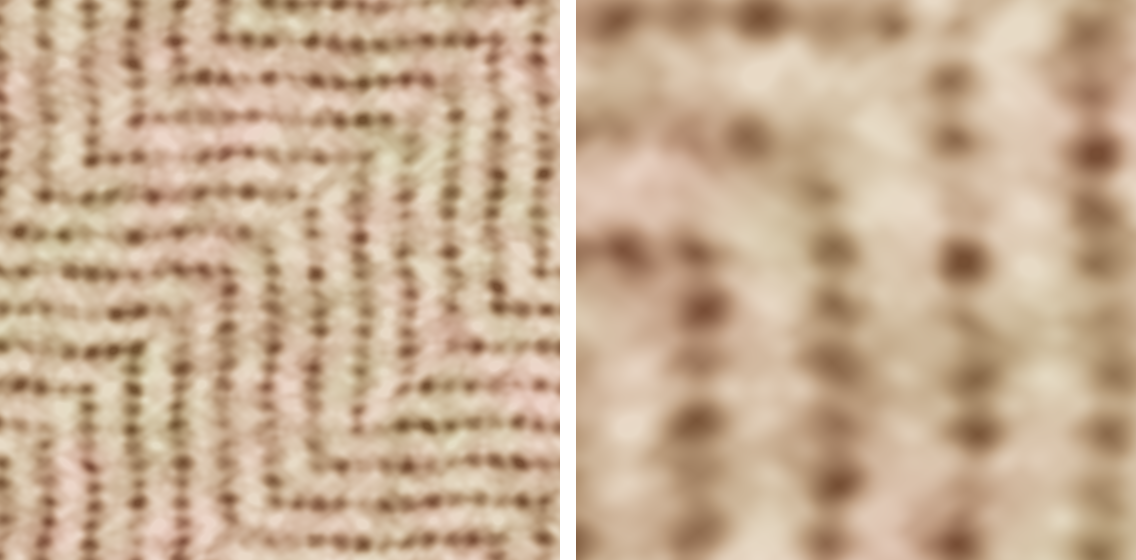
Left: the whole. Right: its middle third, enlarged.
Write a Shadertoy shader that draws this texture.

```glsl
// Cream woven straw: diagonal bands of alternating horizontal and vertical strands.

const vec2 STRANDS = vec2(12.4, 14.57);   // strands across and down the canvas
const vec2 STRAND_SHIFT = vec2(0.0, 0.08);
const float BAND_WIDTH = 6.45;            // diagonal band width, in strands
const float BAND_START = 5.65;
const float STITCHES = 2.0;               // stitches per strand width
const float WARP = 0.07;                  // hand-made waviness, in strands

const float GAP_TONE = 0.24;
const float FLANK_TONE = 0.74;
const float CREST_TONE = 0.89;
const float GAP_VARIATION = 0.62;
const float STRAND_VARIATION = 0.36;
const float FIBRE_VARIATION = 0.16;

const vec3 SHADOW = vec3(0.46, 0.31, 0.20);
const vec3 STRAW = vec3(0.77, 0.65, 0.525);
const vec3 CREAM = vec3(0.91, 0.85, 0.775);
const vec3 ROSE_SHIFT = vec3(0.025, -0.025, 0.015);

float hash(vec2 p) {
    vec3 q = fract(p.xyx * vec3(0.1031, 0.1030, 0.0973));
    q += dot(q, q.yzx + 33.33);
    return fract((q.x + q.y) * q.z);
}

// Smooth blend of random values on a square lattice.
float valueNoise(vec2 p) {
    vec2 cell = floor(p);
    vec2 f = smoothstep(0.0, 1.0, p - cell);
    float low = mix(hash(cell), hash(cell + vec2(1, 0)), f.x);
    float high = mix(hash(cell + vec2(0, 1)), hash(cell + vec2(1, 1)), f.x);
    return mix(low, high, f.y);
}

// Strand coordinates to the diamond lattice of stitches, and back.
vec2 toDiamond(vec2 p) { return STITCHES * vec2(p.x + p.y, p.x - p.y); }
vec2 fromDiamond(vec2 d) { return vec2(d.x + d.y, d.x - d.y) / (2.0 * STITCHES); }

// Brightness of one stitch: dark in the gaps, light along the strand crest.
float stitchTone(vec2 node) {
    vec2 p = fromDiamond(node);
    float band = floor((p.x + p.y - BAND_START) / BAND_WIDTH);
    bool vertical = mod(band, 2.0) > 0.5;
    float across = vertical ? p.x : p.y;
    float gapDistance = abs(across - round(across));
    float tone = mix(GAP_TONE, FLANK_TONE, smoothstep(0.0, 0.25, gapDistance));
    tone = mix(tone, CREST_TONE, smoothstep(0.25, 0.5, gapDistance));
    float variation = mix(GAP_VARIATION, STRAND_VARIATION, smoothstep(0.0, 0.25, gapDistance));
    return tone + variation * (hash(node + 71.0) - 0.5);
}

float weaveTone(vec2 d) {
    vec2 cell = floor(d);
    vec2 f = d - cell;
    f = mix(f, smoothstep(0.0, 1.0, f), 0.75);
    float low = mix(stitchTone(cell), stitchTone(cell + vec2(1, 0)), f.x);
    float high = mix(stitchTone(cell + vec2(0, 1)), stitchTone(cell + vec2(1, 1)), f.x);
    return mix(low, high, f.y);
}

void mainImage(out vec4 fragColor, in vec2 fragCoord) {
    vec2 uv = fragCoord / iResolution.xy;
    vec2 p = vec2(uv.x, 1.0 - uv.y) * STRANDS - STRAND_SHIFT;

    // Layered sines bend the strands slightly.
    p += WARP * (sin(p.yx * vec2(1.3, 1.1) + vec2(0.4, 2.1))
               + 0.6 * sin(p.yx * vec2(3.1, 2.7) + p * 1.4));

    // Stitches, finer fibre relief and broad wear.
    vec2 d = toDiamond(p);
    float tone = weaveTone(d);
    tone += FIBRE_VARIATION * (valueNoise(d * 2.0 + 40.0) - 0.5);
    tone += 0.12 * (valueNoise(p * 0.8 + 90.0) - 0.5);
    tone = clamp(tone, 0.0, 1.0);

    // Three-stop straw ramp with rosy and yellowish patches.
    vec3 color = mix(SHADOW, STRAW, smoothstep(0.0, 1.0, tone) * 0.3 + 0.7 * min(tone * 2.0, 1.0));
    color = mix(color, CREAM, clamp(tone * 2.0 - 1.0, 0.0, 1.0));
    float rosiness = valueNoise(d * 0.4 + 17.0) + valueNoise(p * 0.5 + 63.0) - 1.0;
    color += ROSE_SHIFT * rosiness;

    fragColor = vec4(color, 1.0);
}
```
